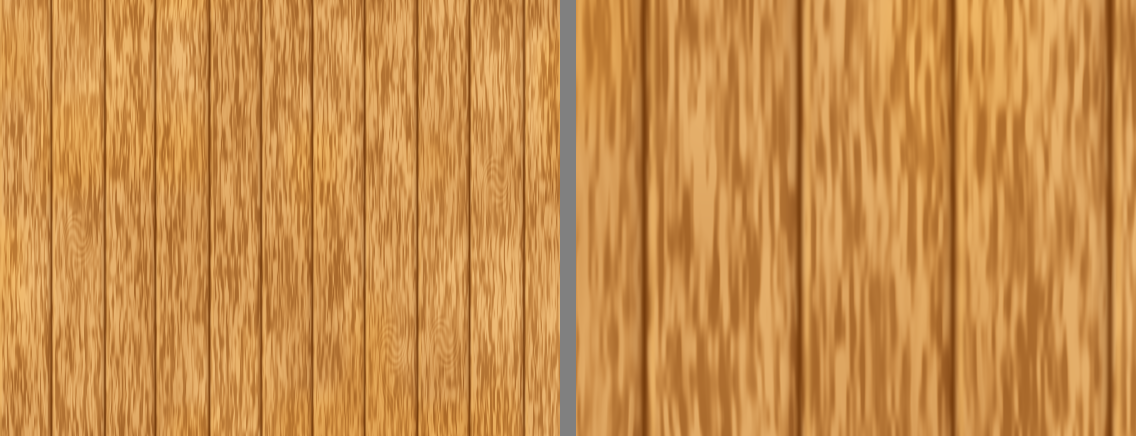
Left: the whole. Right: its middle third, enlarged.
Give the GLSL for this texture, as a Shadertoy shader.

```glsl
// Draws a wall of golden brown upright wooden planks with streaked grain, swirls and dark seams.

const float PLANKS = 10.69;        // planks across the canvas width
const float FIRST_SEAM = 0.018;    // shift of the seams, in planks
const vec3 DARK  = vec3(0.53, 0.275, 0.06);
const vec3 MID   = vec3(0.80, 0.555, 0.285);
const vec3 LIGHT = vec3(0.93, 0.73, 0.46);
const vec3 GROOVE = vec3(0.44, 0.215, 0.03);
const vec3 EDGE_GLOW = vec3(0.94, 0.72, 0.40);

float hash(vec2 p) {
    vec3 q = fract(p.xyx * vec3(0.1031, 0.1030, 0.0973));
    q += dot(q, q.yzx + 33.33);
    return fract((q.x + q.y) * q.z);
}

float noise(vec2 p) {
    vec2 cell = floor(p), f = fract(p);
    f = f * f * (3.0 - 2.0 * f);
    return mix(mix(hash(cell), hash(cell + vec2(1, 0)), f.x),
               mix(hash(cell + vec2(0, 1)), hash(cell + vec2(1, 1)), f.x), f.y);
}

float bell(float x, float width) {
    return exp(-x * x / (width * width));
}

vec2 rotate(vec2 p, float angle) {
    float c = cos(angle), s = sin(angle);
    return vec2(c * p.x - s * p.y, s * p.x + c * p.y);
}

// Signed distance in planks to the nearest, slightly uneven seam; plank number in y
vec2 plankAt(float x) {
    float u = x * PLANKS + FIRST_SEAM;
    float seam = round(u);
    float d = u - seam - 0.05 * (hash(vec2(seam, 5.0)) - 0.5);
    return vec2(d, seam + step(0.0, d));
}

// Thin upright fibres in three sizes
float fibres(vec2 p) {
    p.x += 0.003 * noise(p * vec2(14.0, 16.0));
    float s = 0.44 * noise(p * vec2(330.0, 22.0))
            + 0.36 * noise(p * vec2(440.0, 48.0) + 17.0)
            + 0.20 * noise(p * vec2(170.0, 14.0) + 41.0);
    return smoothstep(0.24, 0.72, s);
}

// Wavy growth lines
float growthLines(vec2 p) {
    float bend = 2.0 * noise(p * vec2(22.0, 8.0)) + 0.5 * noise(p * vec2(60.0, 25.0));
    return 0.5 + 0.5 * sin(6.2832 * (130.0 * p.x + bend));
}

// Broad stains that run across neighbouring planks
float stains(vec2 p) {
    return 0.55 * noise(p * vec2(8.0, 5.0) + 3.7) + 0.45 * noise(p * vec2(24.0, 13.0) + 9.1);
}

// Tone of one plank: fibres, with a tall swirl on some planks
float grain(vec2 p, float id, float top) {
    vec2 squash = vec2(1.0, 0.4);
    vec2 knot = vec2((id - 0.5 - FIRST_SEAM) / PLANKS, top * mix(0.2, 0.85, hash(vec2(id, 8.0))));
    vec2 fromKnot = (p - knot) * squash;
    float reach = length(fromKnot);
    float swirl = step(0.4, hash(vec2(id, 21.0))) * bell(reach, 0.026);
    vec2 shift = 9.0 * vec2(hash(vec2(id, 1.0)), hash(vec2(id, 2.0)));
    vec2 q = knot + rotate(fromKnot, 2.4 * swirl) / squash + shift;
    float lines = 0.28 + 0.5 * growthLines(q);
    float faint = 0.25 * smoothstep(0.55, 0.8, noise(q * vec2(14.0, 5.0)));
    return mix(fibres(p + shift), lines, max(0.7 * swirl, faint));
}

vec3 woodColour(float tone) {
    vec3 low = mix(DARK, MID, clamp(tone / 0.6, 0.0, 1.0));
    return mix(low, LIGHT, clamp((tone - 0.6) / 0.4, 0.0, 1.0));
}

// Narrow groove with soft shade on its left and a thin lit edge on its right
vec3 addSeam(vec3 colour, float d, float wear) {
    colour *= 1.0 - vec3(0.10, 0.14, 0.18) * bell(d + 0.03, 0.05);
    colour = mix(colour, EDGE_GLOW, mix(0.35, 0.8, wear) * bell(d - 0.055, 0.02));
    return mix(colour, GROOVE, mix(0.95, 0.75, wear) * bell(d, 0.022));
}

void mainImage(out vec4 fragColor, in vec2 fragCoord) {
    vec2 p = fragCoord / iResolution.x;
    float top = iResolution.y / iResolution.x;
    vec2 plank = plankAt(p.x);

    // Grain, stains and a small difference between planks
    float tone = 0.635 + 0.56 * (grain(p, plank.y, top) - 0.5);
    tone += 0.32 * (stains(p) - 0.5);
    tone += 0.05 * (hash(vec2(plank.y, 13.0)) - 0.5);
    vec3 colour = woodColour(tone);

    // Patches of warmer, more golden varnish
    float gold = smoothstep(0.5, 0.9, noise(p * vec2(9.0, 6.0) + 27.0));
    colour *= mix(vec3(1.0), vec3(1.02, 1.0, 0.88), gold);

    float wear = noise(vec2(plank.y - step(0.0, plank.x) + 0.5, p.y * 9.0));
    fragColor = vec4(addSeam(colour, plank.x, wear), 1.0);
}
```
